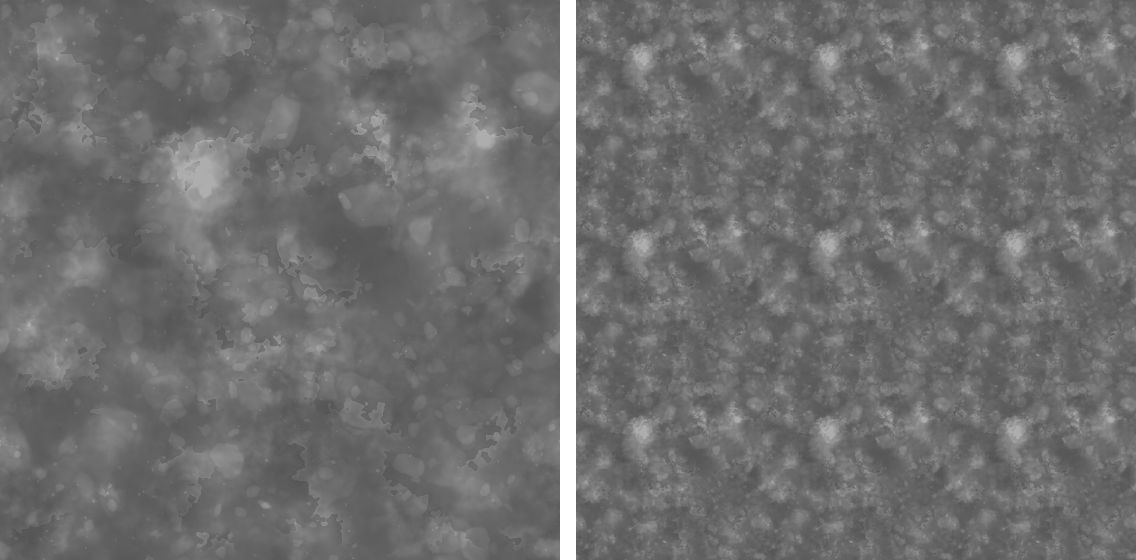
Left: one tile. Right: repeated 3 by 3.
Give the GLSL for this texture, as a three.js fragment shader.

```glsl
// Tiling grey height map of rocky soil: soft mounds, half-buried stones, ragged crusts and grit.
varying vec2 vUv;

const float TAU = 6.2831853;
const float GROUND_LEVEL = 0.381;
const float MIDDLE_GREY = 0.42;

// Two random values per cell, repeating after "period" cells.
vec2 wrappedHash(vec2 cell, float period, float seed) {
  vec2 p = floor(mod(cell + 0.5, period)) + seed * 17.31;
  vec3 q = fract(p.xyx * vec3(0.1031, 0.1030, 0.0973));
  q += dot(q, q.yzx + 33.33);
  return fract((q.xx + q.yz) * q.zy);
}

float cornerSlope(vec2 cell, vec2 corner, vec2 f, float period, float seed) {
  float angle = TAU * wrappedHash(cell + corner, period, seed).x;
  return dot(vec2(cos(angle), sin(angle)), f - corner);
}

// Gradient noise, about -1 to 1, that wraps; each seed shifts its lattice.
float gradientNoise(vec2 uv, float period, float seed) {
  vec2 p = uv * period + fract(seed * vec2(0.618, 0.755));
  vec2 cell = floor(p);
  vec2 f = p - cell;
  vec2 w = f * f * f * (f * (f * 6.0 - 15.0) + 10.0);
  float low = mix(cornerSlope(cell, vec2(0.0, 0.0), f, period, seed),
                  cornerSlope(cell, vec2(1.0, 0.0), f, period, seed), w.x);
  float high = mix(cornerSlope(cell, vec2(0.0, 1.0), f, period, seed),
                   cornerSlope(cell, vec2(1.0, 1.0), f, period, seed), w.x);
  return 1.4 * mix(low, high, w.y);
}

float fbm(vec2 uv, float period, float seed) {
  float sum = 0.0;
  float gain = 0.5;
  for (int i = 0; i < 5; i++) {
    sum += gain * gradientNoise(uv, period, seed + float(i));
    period *= 2.0;
    gain *= 0.5;
  }
  return sum;
}

// Height of the tallest stone here; one candidate per grid cell.
float stoneLayer(vec2 uv, float grid, float share, vec2 radii, float seed) {
  vec2 p = uv * grid;
  vec2 home = floor(p);
  float tallest = 0.0;
  for (int y = -1; y <= 1; y++) {
    for (int x = -1; x <= 1; x++) {
      vec2 cell = home + vec2(float(x), float(y));
      vec2 centre = wrappedHash(cell, grid, seed);
      vec2 form = wrappedHash(cell, grid, seed + 1.0);
      vec2 style = wrappedHash(cell, grid, seed + 2.0);
      vec2 kind = wrappedHash(cell, grid, seed + 3.0);

      // Rotated, stretched blend of an ellipse and a boxier outline.
      float c = cos(TAU * form.x);
      float s = sin(TAU * form.x);
      vec2 q = mat2(c, -s, s, c) * (p - cell - centre);
      q /= mix(radii.x, radii.y, form.y) * vec2(1.0, mix(0.35, 0.95, sqrt(style.x)));
      float d = mix(length(q), pow(dot(q * q, q * q), 0.25), 0.7 * kind.y);

      float softness = mix(0.15, 0.55, style.y * style.y);
      float body = 1.0 - smoothstep(1.0 - softness, 1.0, d);
      float dome = 0.6 + 0.4 * max(1.0 - d * d, 0.0);
      float height = mix(0.35, 1.0, fract(kind.x * 7.3 + style.x));
      tallest = max(tallest, step(kind.x, share) * height * body * dome);
    }
  }
  return tallest;
}

// Broken crust: a ragged step up that fades into the ground behind it.
float crust(vec2 uv, float period, float seed) {
  float edge = gradientNoise(uv, period, seed)
             + 0.22 * gradientNoise(uv, 19.0, seed + 1.0)
             + 0.20 * gradientNoise(uv, 47.0, seed + 2.0)
             + 0.13 * gradientNoise(uv, 97.0, seed + 3.0);
  float present = smoothstep(0.08, 0.35, gradientNoise(uv, 7.0, seed + 4.0));
  float raised = smoothstep(-0.015, 0.015, edge);
  return present * mix(-0.35 * exp(6.0 * min(edge, 0.0)), exp(-4.0 * max(edge, 0.0)), raised);
}

void main() {
  // Uneven outlines come from a broad warp and a finer, crumbling one.
  vec2 warp = vec2(fbm(vUv, 11.0, 3.0), fbm(vUv, 11.0, 9.0));
  vec2 crumble = vec2(gradientNoise(vUv, 71.0, 131.0), gradientNoise(vUv, 71.0, 137.0));
  float gritty = smoothstep(-0.12, 0.3, fbm(vUv, 6.0, 101.0));
  vec2 uv = vUv + 0.024 * warp + 0.004 * gritty * crumble;

  // Rolling ground and brighter mounds.
  float height = GROUND_LEVEL + 0.130 * fbm(uv, 5.0, 15.0);
  height += 0.115 * smoothstep(0.03, 0.48, fbm(uv, 4.0, 23.0));
  height += 0.075 * smoothstep(0.0, 0.45, fbm(uv, 9.0, 31.0));

  // Ragged crusts at two scales, sinking away towards the rim so no step runs along it.
  vec2 inset = min(vUv, 1.0 - vUv);
  float rim = smoothstep(0.0, 0.04, min(inset.x, inset.y));
  height += rim * (0.070 * crust(vUv, 4.0, 41.0) + 0.056 * crust(vUv, 8.0, 51.0));

  // Stones from boulders down to specks.
  height += 0.082 * stoneLayer(uv, 7.0, 0.62, vec2(0.24, 0.48), 61.0);
  height += 0.076 * stoneLayer(uv, 13.0, 0.46, vec2(0.20, 0.44), 71.0);
  height += 0.064 * stoneLayer(uv, 26.0, 0.24, vec2(0.14, 0.36), 81.0);
  height += 0.080 * stoneLayer(vUv, 48.0, 0.11, vec2(0.08, 0.21), 91.0);
  height += 0.064 * stoneLayer(vUv, 90.0, 0.16 * gritty, vec2(0.10, 0.24), 121.0);

  // Fine grit gathers in patches.
  height += mix(0.022, 0.080, gritty) * fbm(vUv, 36.0, 111.0);

  // Raised parts catch more light than hollows lose.
  float relief = height - MIDDLE_GREY;
  height += 1.8 * relief * relief;
  gl_FragColor = vec4(vec3(clamp(height, 0.33, 0.68)), 1.0);
}
```
